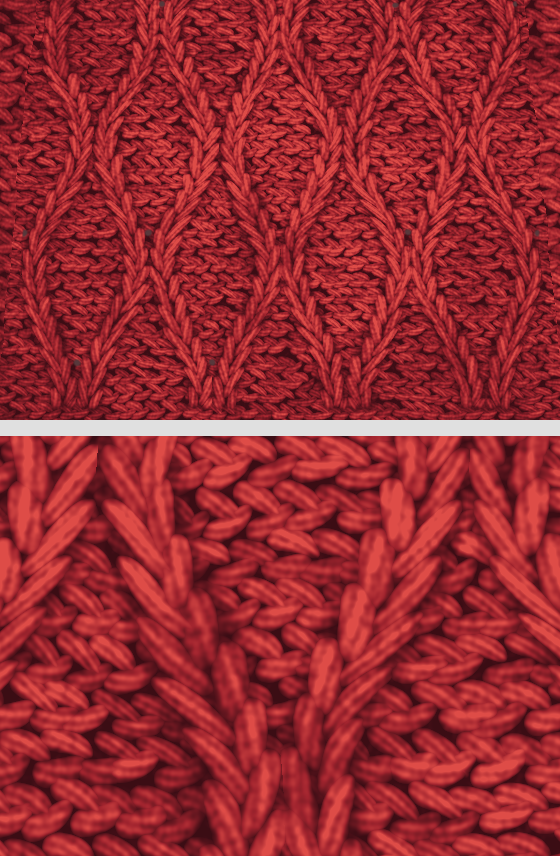
Top: the whole. Bottom: its middle third, enlarged.
Give the GLSL for this texture, as a WebGL 1 fragment shader.

```glsl
precision highp float;

uniform vec2 u_resolution;

#define HALF_COLUMNS 2.0
#define ROW_HEIGHT 0.305
#define SWING 0.157
#define ROPE_HALF 0.029
#define LEGS_PER_ROW 6.5
#define BUMP_SIZE vec2(0.036, 0.0195)
#define WOBBLE 0.016
#define FUZZ 0.42
#define SHADOW_RED vec3(0.23, 0.05, 0.08)
#define YARN_RED vec3(0.63, 0.14, 0.18)
#define LIGHT_RED vec3(0.87, 0.30, 0.28)
#define HOLE_GREY vec3(0.34, 0.22, 0.23)

vec2 hash2(vec2 p) {
  vec2 q = vec2(dot(p, vec2(127.1, 311.7)), dot(p, vec2(269.5, 183.3)));
  return fract(sin(q) * 43758.5);
}

float cornerSlope(vec2 cell, vec2 offset) {
  return dot(hash2(cell) * 2.0 - 1.0, offset);
}

float gradientNoise(vec2 p) {
  vec2 i = floor(p), f = fract(p);
  vec2 w = f * f * f * (f * (f * 6.0 - 15.0) + 10.0);
  vec2 e = vec2(1.0, 0.0);
  float low = mix(cornerSlope(i, f), cornerSlope(i + e, f - e), w.x);
  float high = mix(cornerSlope(i + e.yx, f - e.yx), cornerSlope(i + 1.0, f - 1.0), w.x);
  return mix(low, high, w.y);
}

// Rounded piece of yarn along x, with twisted plies
float yarn(vec2 p, vec2 halfSize) {
  vec2 q = p / halfSize;
  float along = q.x * q.x;
  float body = sqrt(max(0.0, 1.0 - along * along - q.y * q.y));
  float ply = sin(q.x * 4.5 + q.y * 7.5);
  return body * (0.90 + 0.15 * ply + 0.13 * q.y);
}

// Ground of interlocking, irregular purl bumps
float purlGround(vec2 p) {
  vec2 g = p / BUMP_SIZE;
  float best = 0.0;
  for (int j = -1; j <= 1; j++) {
    float row = floor(g.y) + float(j);
    float odd = mod(row, 2.0);
    float arch = odd * 2.0 - 1.0;
    for (int i = -1; i <= 1; i++) {
      float column = floor(g.x + odd * 0.5) + float(i);
      vec2 rnd = hash2(vec2(column, row));
      vec2 d = g - vec2(column + 0.5 - odd * 0.5, row + 0.5) - (rnd - 0.5) * 0.4;
      d.y += arch * (0.55 * d.x * d.x + 0.6 * d.x) + (rnd.x - 0.4) * 0.7 * d.x;
      best = max(best, yarn(d, vec2(0.62, 0.56)) * (0.72 + 0.38 * rnd.y));
    }
  }
  return best;
}

// Chain of staggered V legs; across is in rope half widths
float ropeChain(float across, float v, float id) {
  float s = v * LEGS_PER_ROW;
  float best = 0.0;
  for (int i = 0; i < 2; i++) {
    float side = float(i) * 2.0 - 1.0;
    float stagger = side * 0.22;
    for (int j = -1; j <= 1; j++) {
      float leg = floor(s - stagger) + float(j);
      vec2 rnd = hash2(vec2(leg, id * 7.0 + side));
      vec2 d = vec2(s - leg - 0.5 - stagger, across - side * 0.48);
      d.y -= side * (0.36 + 0.3 * rnd.y) * d.x + (rnd.x - 0.5) * 0.3;
      float overlap = 1.0 + 0.22 * d.x;
      best = max(best, yarn(d, vec2(0.74, 0.46)) * overlap * (0.86 + 0.26 * rnd.y));
    }
  }
  return best;
}

void main() {
  vec2 p = gl_FragCoord.xy / u_resolution.y;
  float aspect = u_resolution.x / u_resolution.y;
  vec2 cloth = p + WOBBLE * vec2(gradientNoise(p * 8.0), gradientNoise(p * 8.0 + 40.0));

  // Lattice coordinates, narrowing toward the top
  float period = 0.328 - 0.049 * cloth.y;
  float x = (cloth.x - 0.5 * aspect) / period;
  float v = -0.16 + cloth.y * (2.95 + 0.5 * cloth.y);
  float u = abs(fract(x) - 0.5);

  // Ropes swing between neighbouring meeting points
  float tri = abs(mod(v, 2.0) - 1.0) * 2.0 - 1.0;
  float center = 0.25 - SWING * tri * (1.5 - 0.5 * tri * tri);
  float slope = SWING * 3.0 * (1.0 - tri * tri) * period / ROW_HEIGHT;
  float across = (u - center) * period / (ROPE_HALF * sqrt(1.0 + slope * slope));
  float inside = 1.0 - smoothstep(HALF_COLUMNS, HALF_COLUMNS + 0.02, abs(x));
  inside *= smoothstep(-0.12, -0.04, v);
  float rope = ropeChain(across, v, floor(x * 2.0)) * inside;

  // Ground sinks beside the ropes and coarsens in the side borders
  float border = step(HALF_COLUMNS + 0.08, abs(x));
  float ground = purlGround(cloth * mix(1.0, 0.68, border)) * 0.97;
  ground *= mix(1.0, mix(0.3, 1.0, smoothstep(0.6, 1.6, abs(across))), inside);
  float tone = pow(max(ground, rope), 1.5) * 0.98;

  // Fibres, uneven dye and soft light from the centre
  float fibre = gradientNoise(p * vec2(85.0, 95.0)) + gradientNoise(p * vec2(170.0, 150.0) + 9.0);
  tone += FUZZ * fibre * (0.25 + 0.75 * tone);
  tone *= 1.0 + 0.30 * gradientNoise(p * 4.0 + 7.0) + 0.25 * gradientNoise(p * 11.0 + 3.0);
  vec2 fromLight = (p - vec2(0.55 * aspect, 0.56)) / vec2(aspect, 1.0);
  tone *= 1.10 - 0.95 * dot(fromLight, fromLight);
  vec3 color = mix(SHADOW_RED, YARN_RED, clamp(tone * 2.0, 0.0, 1.0));
  color = mix(color, LIGHT_RED, clamp(tone * 2.0 - 1.0, 0.0, 1.0));

  // Small gaps where some ropes part
  float row = floor(v);
  float oddRow = mod(row, 2.0);
  vec2 gap = vec2(mix(u, 0.5 - u, oddRow) * period, (fract(v) - 0.26) * ROW_HEIGHT);
  float present = step(0.45, hash2(vec2(floor(x + 0.5 * oddRow), row)).x) * inside;
  color = mix(color, HOLE_GREY, present * (1.0 - smoothstep(0.004, 0.011, length(gap))));

  gl_FragColor = vec4(color, 1.0);
}
```
